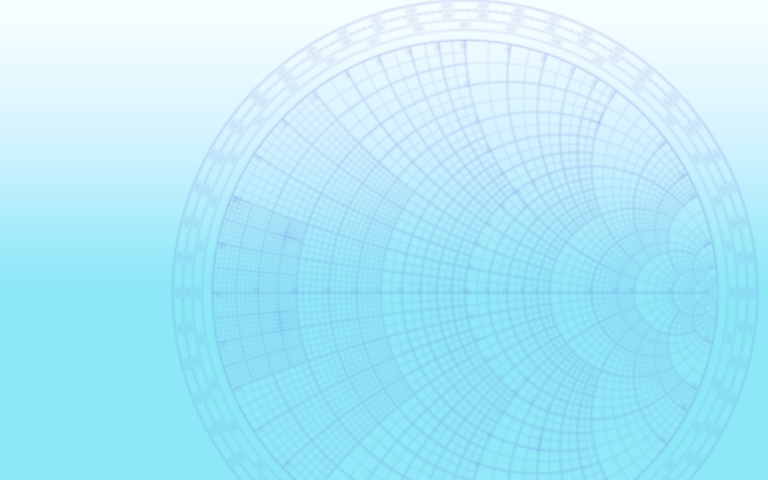
Reproduce this background procedurally as a WebGL 2 fragment shader.

```glsl
#version 300 es
precision highp float;

uniform vec2 u_resolution;
out vec4 outColor;

#define CHART_CENTER vec2(0.6055, 0.390)
#define CHART_RADIUS 0.527
#define LINE_WIDTH 0.0028
#define FINE_INK 0.105
#define MAJOR_INK 0.10
#define LABEL_INK 0.20
#define RING_GAP 0.0205
#define WHITE vec3(0.96, 0.995, 1.0)
#define PALE vec3(0.82, 0.95, 1.0)
#define AQUA vec3(0.55, 0.91, 0.97)
#define INK_LOW vec3(0.44, 0.59, 0.87)
#define INK_HIGH vec3(0.52, 0.57, 0.86)

const float TAU = 6.2831853;

// Small areas where the grid is in sharper focus
const vec2 FOCUS[5] = vec2[5](vec2(0.605, 0.512), vec2(0.49, 0.57),
    vec2(1.25, 0.75), vec2(1.125, 0.08), vec2(0.585, 0.33));

vec2 hashGradient(vec2 cell) {
    vec2 q = vec2(dot(cell, vec2(127.1, 311.7)), dot(cell, vec2(269.5, 183.3)));
    return fract(sin(q) * 43758.5) * 2.0 - 1.0;
}

float gradientNoise(vec2 p) {
    vec2 i = floor(p), f = fract(p);
    vec2 u = f * f * (3.0 - 2.0 * f);
    vec2 e = vec2(0.0, 1.0);
    float low = mix(dot(hashGradient(i), f), dot(hashGradient(i + e.yx), f - e.yx), u.x);
    float high = mix(dot(hashGradient(i + e), f - e), dot(hashGradient(i + 1.0), f - 1.0), u.x);
    return mix(low, high, u.y);
}

float softLine(float d, float width) {
    return exp(-d * d / (width * width));
}

// Signed offset to the nearest multiple of a step
vec2 nearest(vec2 v, float stepSize) {
    return v - stepSize * floor(v / stepSize + 0.5);
}

// Blurred mark standing in for a small scale label
float smudge(vec2 p, vec2 halfSize) {
    vec2 q = p / halfSize;
    float body = exp(-dot(q * q, q * q));
    return body * (0.8 + 0.5 * gradientNoise(p * 330.0 + 7.3));
}

// Fine and major grid steps for a band of impedance values
vec2 gridSteps(float v) {
    if (v < 0.2) return vec2(0.01, 0.05);
    if (v < 0.5) return vec2(0.02, 0.1);
    if (v < 1.0) return vec2(0.05, 0.1);
    if (v < 2.0) return vec2(0.1, 0.2);
    if (v < 5.0) return vec2(0.2, 1.0);
    if (v < 10.0) return vec2(1.0, 5.0);
    if (v < 20.0) return vec2(2.0, 10.0);
    return vec2(10.0, 50.0);
}

float gridLines(vec2 z, float stepSize, float scale, float width) {
    vec2 d = nearest(z, stepSize) * scale;
    float fade = clamp(stepSize * scale / (3.0 * width), 0.0, 1.0);
    vec2 lines = vec2(softLine(d.x, width), softLine(d.y, width));
    return fade * (lines.x + lines.y - 0.6 * lines.x * lines.y);
}

// Curved grid: the disc mapped to resistance and reactance
float chartInk(vec2 g, float width) {
    vec2 k = vec2(1.0 - g.x, -g.y);
    float kk = max(dot(k, k), 1e-4);
    vec2 z = vec2(1.0 - dot(g, g), 2.0 * g.y) / kk;
    float scale = 0.5 * kk * CHART_RADIUS;
    vec2 steps = gridSteps(max(z.x, abs(z.y)));
    float ink = FINE_INK * gridLines(z, steps.x, scale, width);
    ink += MAJOR_INK * gridLines(z, steps.y, scale, width * 1.3);
    ink += 0.04 * softLine(z.y * scale, width * 1.5);

    // Labels on the axis, inside the rim and along the unit arcs
    float labelStep = max(steps.y, 0.1);
    float room = smoothstep(0.008, 0.035, labelStep * scale);
    vec2 size = vec2(0.0075, 0.0065) * (0.4 + 0.6 * room);
    vec2 d = nearest(z, labelStep) * scale;
    float marks = smudge(vec2(d.x + 0.004, z.y * scale - 0.005), size);
    marks += smudge(vec2(z.x * scale - 0.012, d.y + 0.004), size);
    vec2 wide = nearest(z, 0.2) * scale;
    float wideRoom = smoothstep(0.02, 0.045, 0.2 * scale);
    marks += wideRoom * smudge(vec2(wide.x + 0.004, (abs(z.y) - 1.0) * scale + 0.004), size);
    marks += wideRoom * smudge(vec2((z.x - 1.0) * scale - 0.005, wide.y - 0.004), size);
    return ink + LABEL_INK * 0.8 * room * marks;
}

// Outer scales: rings, ticks and three bands of labels
float rimInk(float radius, float angle, float width) {
    float ink = 0.0;
    for (int i = 0; i < 5; i++) {
        float ring = CHART_RADIUS + RING_GAP * float(i);
        float strength = i == 4 ? 0.23 : 0.15;
        ink += strength * softLine(radius - ring, width * 1.2);
    }
    float tick = nearest(vec2(angle), TAU / 250.0).x * radius;
    float tickBand = softLine(radius - CHART_RADIUS - 3.0 * RING_GAP, 0.004);
    ink += 0.08 * tickBand * softLine(tick, width);
    for (int i = 0; i < 3; i++) {
        float band = CHART_RADIUS + RING_GAP * (float(i) + 1.5);
        float spacing = i == 0 ? TAU / 36.0 : TAU / 50.0;
        float along = nearest(vec2(angle), spacing).x * radius;
        ink += LABEL_INK * smudge(vec2(along, radius - band), vec2(0.0125, 0.0065));
    }
    return ink;
}

void main() {
    vec2 p = gl_FragCoord.xy / u_resolution.y;
    float aspect = u_resolution.x / u_resolution.y;
    float pixel = 1.0 / u_resolution.y;
    float width = max(LINE_WIDTH, 0.7 * pixel);

    // Vertical gradient
    float depth = 1.0 - p.y;
    vec3 color = mix(WHITE, PALE, smoothstep(0.0, 0.36, depth));
    color = mix(color, AQUA, smoothstep(0.25, 0.64, depth));

    // Disc with a faint cool tint
    vec2 q = p - vec2(CHART_CENTER.x * aspect, CHART_CENTER.y);
    float radius = length(q);
    float inside = 1.0 - smoothstep(-pixel, pixel, radius - CHART_RADIUS);
    color = mix(color, vec3(0.78, 0.90, 1.0), 0.06 * inside);

    float ink = inside * chartInk(q / CHART_RADIUS, width);
    float focus = 0.0;
    for (int i = 0; i < 5; i++) {
        vec2 spot = p - vec2(FOCUS[i].x * aspect / 1.6, FOCUS[i].y);
        focus += exp(-dot(spot, spot) / 0.0004);
    }
    ink *= 1.0 + 0.3 * gradientNoise(p * 7.0) + 0.8 * focus;
    ink += rimInk(radius, atan(q.y, q.x), width);
    vec3 inkColor = mix(INK_LOW, INK_HIGH, smoothstep(0.3, 0.9, p.y));
    color = mix(color, inkColor, clamp(ink, 0.0, 0.5));
    outColor = vec4(color, 1.0);
}
```
